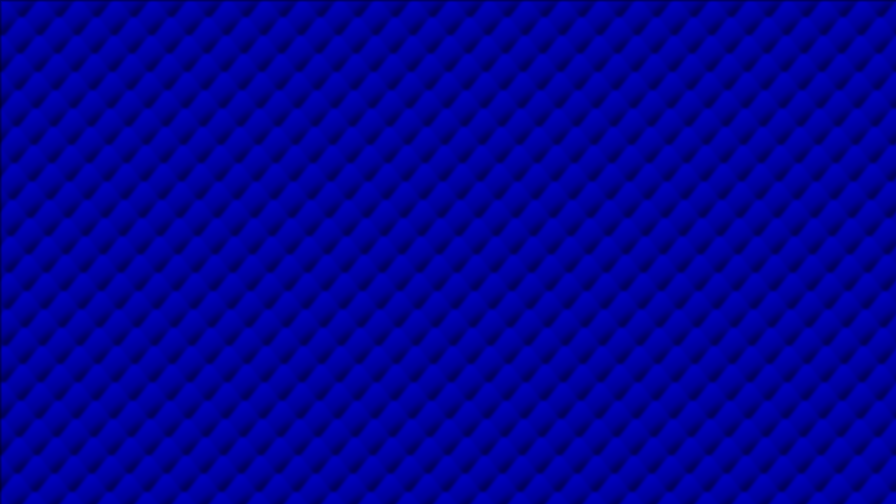
Reproduce this pattern procedurally as a Shadertoy shader.

```glsl
// Quilted blue padding: diagonal chains of soft bumps lit from the upper left.

const float COLUMNS = 24.0;                 // bumps across a 16:9 canvas
const float ROWS = 27.6;                    // staggered rows down the canvas
const float PERIOD = 16.0 / 9.0 / COLUMNS;  // spacing inside a row
const float ROW_STEP = 1.0 / ROWS;
const float ROW_SHIFT = PERIOD * 0.525;     // stagger with a slight lean
const vec2 ORIGIN = vec2(0.7284, 0.6034);   // centre of one bump
const float SEAM_SHARPNESS = 6.0;
const vec2 CELL_METRIC = vec2(1.12, 1.0);   // flattens the tops of the cells
const vec2 UPPER_LEFT = vec2(-0.707, 0.707);
const vec2 UPPER_RIGHT = vec2(0.707, 0.707);

// Brightness of one bump; p is measured from its centre in half periods.
float bumpShade(vec2 p) {
    float across = dot(p, UPPER_LEFT);
    float along = dot(p, UPPER_RIGHT);
    float pocket = smoothstep(0.05, 0.65, -across) * smoothstep(0.75, -0.35, along);
    return 0.63 + 0.17 * across + 0.055 * along - 0.17 * pocket;
}

// Blends the nearest bumps, so that the seams between them stay smooth.
float quilt(vec2 pos, float sharpness) {
    float nearestRow = round(pos.y / ROW_STEP);
    float total = 0.0;
    float weightSum = 0.0;
    for (int j = -2; j <= 2; j++) {
        float row = nearestRow + float(j);
        float nearestColumn = round((pos.x - row * ROW_SHIFT) / PERIOD);
        for (int i = -1; i <= 1; i++) {
            float column = nearestColumn + float(i);
            vec2 centre = vec2(column * PERIOD + row * ROW_SHIFT, row * ROW_STEP);
            vec2 p = (pos - centre) / (0.5 * PERIOD);
            vec2 stretched = p * CELL_METRIC;
            float weight = exp(-sharpness * dot(stretched, stretched));
            total += weight * bumpShade(p);
            weightSum += weight;
        }
    }
    return total / weightSum;
}

// Thin shadow along the top and left borders.
float borderShadow(vec2 uv, float width) {
    float edge = min(uv.x, 1.0 - uv.y);
    return mix(0.6, 1.0, smoothstep(0.0, width, edge));
}

void mainImage(out vec4 fragColor, in vec2 fragCoord) {
    vec2 uv = fragCoord / iResolution.y;
    float blue = quilt(uv - ORIGIN, SEAM_SHARPNESS) * borderShadow(uv, 0.006);
    fragColor = vec4(0.0, 0.0, clamp(blue, 0.0, 1.0), 1.0);
}
```
